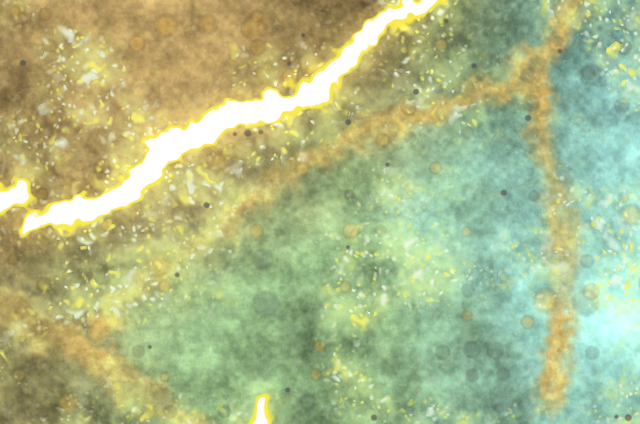
This texture is drawn by a WebGL 1 fragment shader. Its source:

```glsl
precision highp float;
// Leaf tissue under a microscope: a brown to green to teal ground of soft noise,
// covered with clustered crystals and round cells, crossed by blurred ochre veins
// and one overexposed crack, each a chain of segments bent by noise.
uniform vec2 u_resolution;

float hash(vec2 p) {
  return fract(sin(dot(p, vec2(127.1, 311.7))) * 43758.5453);
}

float noise(vec2 p) {
  vec2 i = floor(p), f = fract(p);
  f = f * f * (3.0 - 2.0 * f);
  return mix(mix(hash(i), hash(i + vec2(1.0, 0.0)), f.x),
             mix(hash(i + vec2(0.0, 1.0)), hash(i + 1.0), f.x), f.y);
}

float fbm(vec2 p) {
  float sum = 0.0, amp = 0.5;
  for (int i = 0; i < 5; i++) {
    sum += amp * noise(p);
    p = mat2(1.6, 1.2, -1.2, 1.6) * p + 7.3;
    amp *= 0.5;
  }
  return sum;
}

float segment(vec2 p, vec2 a, vec2 b) {
  vec2 ab = b - a;
  return length(p - a - ab * clamp(dot(p - a, ab) / dot(ab, ab), 0.0, 1.0));
}

// Nearest Voronoi site: x = distance to it, y = its random value
vec2 crystal(vec2 p) {
  vec2 i = floor(p), best = vec2(9.0, 0.0);
  for (int y = -1; y <= 1; y++) {
    for (int x = -1; x <= 1; x++) {
      vec2 c = i + vec2(float(x), float(y));
      float d = length(c + vec2(hash(c), hash(c + 41.0)) - p);
      if (d < best.x) best = vec2(d, hash(c + 87.0));
    }
  }
  return best;
}

// Round cells, one in some grid squares: x = fill, y = rim, z = random value
vec3 roundCell(vec2 p, float share) {
  vec2 c = floor(p);
  float r = 0.14 + 0.12 * hash(c + 3.0);
  vec2 centre = 0.35 + 0.3 * vec2(hash(c + 11.0), hash(c + 29.0));
  float d = length(fract(p) - centre) - r;
  float on = step(hash(c + 53.0), share);
  return vec3(on * (1.0 - smoothstep(-0.1, 0.07, d)),
              on * (1.0 - smoothstep(0.01, 0.08, abs(d))), hash(c + 71.0));
}

float crack(vec2 p) {
  float d = segment(p, vec2(0.08, 0.475), vec2(0.29, 0.53));
  d = min(d, segment(p, vec2(0.29, 0.53), vec2(0.38, 0.645)));
  d = min(d, segment(p, vec2(0.38, 0.645), vec2(0.53, 0.72)) - 0.007);
  d = min(d, segment(p, vec2(0.53, 0.72), vec2(0.76, 0.775)) - 0.004);
  d = min(d, segment(p, vec2(0.76, 0.775), vec2(0.84, 0.89)));
  d = min(d, segment(p, vec2(0.84, 0.89), vec2(1.01, 1.01)) + 0.006);
  d = min(d, segment(p, vec2(-0.05, 0.53), vec2(0.05, 0.54)));
  return min(d, segment(p, vec2(0.6, -0.02), vec2(0.62, 0.04)) + 0.007) - 0.023;
}

float veins(vec2 p) {
  float d = segment(p, vec2(0.23, 0.24), vec2(0.64, 0.57));
  d = min(d, segment(p, vec2(0.64, 0.57), vec2(0.84, 0.68)));
  d = min(d, segment(p, vec2(0.84, 0.68), vec2(1.25, 0.82)));
  d = min(d, segment(p, vec2(1.25, 0.82), vec2(1.37, 1.02)));
  d = min(d, segment(p, vec2(1.25, 0.82), vec2(1.31, 0.57)));
  d = min(d, segment(p, vec2(1.31, 0.57), vec2(1.33, 0.4)));
  d = min(d, segment(p, vec2(1.33, 0.4), vec2(1.3, 0.06)));
  d = min(d, segment(p, vec2(1.25, 0.82), vec2(1.25, 0.84)) - 0.018);
  d = min(d, segment(p, vec2(-0.03, 0.3), vec2(0.25, 0.14)) - 0.008);
  return min(d, segment(p, vec2(0.25, 0.14), vec2(0.46, -0.03)) - 0.008);
}

void main() {
  vec2 p = gl_FragCoord.xy / u_resolution.y;
  float cloud = fbm(p * 4.0), grain = fbm(p * 22.0 + 9.0), dust = fbm(p * 75.0 + 3.0);
  vec2 bend = vec2(noise(p * 22.0), noise(p * 22.0 + 50.0)) - 0.5;
  bend += 0.6 * (vec2(noise(p * 60.0), noise(p * 60.0 + 50.0)) - 0.5);

  // Ground: brown above the diagonal, green below it, teal at the right
  float warm = smoothstep(-0.18, 0.34, p.y - 0.11 - 0.58 * p.x + 0.3 * (cloud - 0.5));
  warm = max(warm, 0.7 - 0.7 * smoothstep(0.05, 0.5, p.x));
  warm *= 1.0 - smoothstep(0.85, 1.35, p.x);
  float teal = smoothstep(0.75, 1.45, p.x + 0.5 * (cloud - 0.5));
  vec3 color = mix(vec3(0.57, 0.71, 0.51), vec3(0.51, 0.71, 0.68), teal);
  color = mix(color, vec3(0.65, 0.55, 0.35), warm);
  color *= 0.18 + 0.85 * cloud + 0.48 * grain + 0.38 * dust;
  color += vec3(0.16, 0.22, 0.18) * smoothstep(1.15, 1.5, p.x) * (1.0 - p.y);

  // Blurred ochre veins, brighter and fainter in patches
  float vein = 1.0 - smoothstep(0.0, 0.055, veins(p + 0.04 * bend));
  vec3 ochre = mix(vec3(0.83, 0.7, 0.39), vec3(0.96, 0.9, 0.5), smoothstep(0.45, 0.75, grain));
  color = mix(color, ochre * (0.8 + 0.4 * dust), vein * (0.4 + 0.6 * noise(p * 9.0)));

  // Round cells in two sizes
  for (int i = 0; i < 2; i++) {
    vec3 cell = roundCell(p * (9.0 + 5.0 * float(i)) + 17.0 * float(i), 0.25);
    vec3 tint = mix(vec3(0.45, 0.55, 0.48), vec3(0.82, 0.62, 0.25), max(warm, step(0.7, cell.z)));
    color = mix(color, tint * (0.75 + 0.4 * cell.z), 0.33 * cell.x);
    color *= 1.0 - 0.08 * cell.y;
  }

  // Pale haze and crystals, gathered in clusters, from broad and dim to fine and bright
  float cluster = smoothstep(0.42, 0.7, fbm(p * 6.0 + 31.0));
  color = mix(color, vec3(0.88, 0.95, 0.57), 0.45 * cluster * smoothstep(0.25, 0.75, grain));
  for (int i = 0; i < 3; i++) {
    float k = float(i);
    vec2 c = crystal(p * (24.0 + 26.0 * k) + bend * 0.9 + 13.0 * k);
    float glow = smoothstep(0.6, 0.95, c.y) * (1.0 - smoothstep(0.08, 0.5, c.x));
    vec3 tint = mix(vec3(0.98, 0.96, 0.44), vec3(0.94, 0.99, 0.9), step(0.55, fract(c.y * 37.0)));
    color = mix(color, tint, glow * (0.1 + 0.75 * cluster));
  }

  // Rare dark dots
  color = mix(color, vec3(0.27, 0.27, 0.3), 0.6 * roundCell(p * 30.0 + 5.0, 0.004).x);

  // Overexposed crack with a ragged yellow fringe
  float d = crack(p + 0.034 * bend) + 0.012 * (noise(p * 13.0) - 0.5);
  float fringe = 0.006 + 0.014 * noise(p * 17.0 + 4.0);
  color += vec3(0.13, 0.12, 0.05) * (1.0 - smoothstep(0.0, 0.07, d));
  color = mix(color, vec3(0.98, 0.92, 0.3), 1.0 - smoothstep(0.3 * fringe, fringe, d));
  color = mix(color, vec3(1.0), 1.0 - smoothstep(-0.003, 0.003, d));
  gl_FragColor = vec4(clamp(color, 0.0, 1.0), 1.0);
}
```
